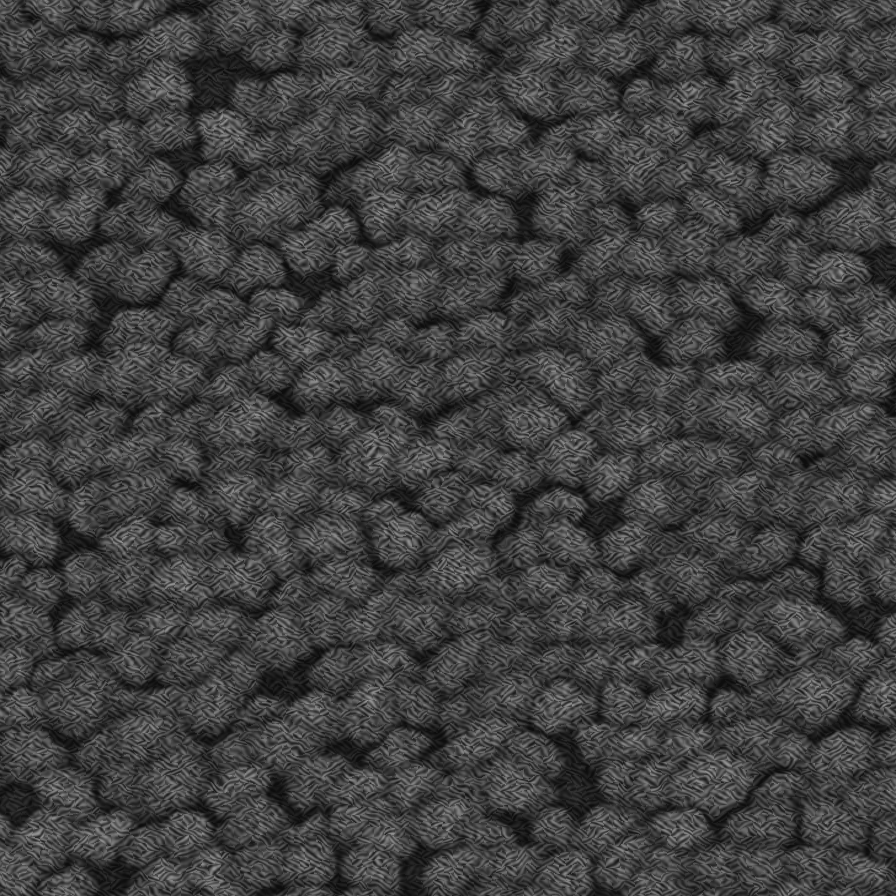
Reproduce this texture procedurally as a Shadertoy shader.

```glsl
// Dark woven cloth gathered into a field of rounded, overlapping lumps.
// Lumps are painted row by row from top to bottom, each shading the ones behind,
// then a fine weave of short diagonal threads modulates the brightness.

float hash(vec2 p) {
    return fract(sin(dot(p, vec2(127.1, 311.7))) * 43758.5453);
}

float noise(vec2 p) {
    vec2 i = floor(p), f = fract(p);
    f = f * f * (3.0 - 2.0 * f);
    return mix(mix(hash(i), hash(i + vec2(1, 0)), f.x),
               mix(hash(i + vec2(0, 1)), hash(i + vec2(1, 1)), f.x), f.y);
}

// Brightness of the stacked lumps
float lumps(vec2 uv) {
    vec2 grid = vec2(18.0, 22.0);
    vec2 p = uv * grid;
    vec2 home = floor(p);
    float tone = 0.14;
    for (int j = 2; j >= -2; j--) {
        for (int i = -2; i <= 2; i++) {
            vec2 cell = home + vec2(i, j);
            if (hash(cell + 5.3) < 0.05) continue; // gaps become dark pits

            vec2 jitter = vec2(hash(cell), hash(cell + 17.4)) - 0.5;
            vec2 center = cell + 0.5 + 0.6 * jitter;
            center.x += 0.5 * mod(cell.y, 2.0);

            // Ellipse in canvas units, leaning along either diagonal
            vec2 d = (p - center) / grid;
            float height = clamp(d.y / 0.035, -1.0, 1.0);
            float lean = hash(cell + 31.7);
            float tilt = lean < 0.6 ? 0.3 + 0.5 * lean : -0.9 * lean + 0.2;
            float c = cos(tilt), s = sin(tilt);
            d = vec2(c * d.x + s * d.y, c * d.y - s * d.x);
            float size = mix(0.72, 1.1, hash(cell + 43.1));
            float r = length(d / (size * vec2(0.047, 0.034)));

            // Contact shadow, then the domed face that fades toward its foot
            tone *= 1.0 - 0.32 * (1.0 - smoothstep(0.85, 1.5, r));
            float face = mix(0.30, 0.36, hash(cell + 61.9));
            face *= 1.0 - 0.30 * min(r * r, 1.2) + 0.14 * height;
            tone = mix(tone, face, 1.0 - smoothstep(0.80, 1.10, r));
        }
    }
    return tone;
}

// Short threads, each patch with its own diagonal and offset, from -1 to 1
float weave(vec2 uv) {
    vec2 q = uv + 0.006 * (vec2(noise(uv * 90.0), noise(uv * 90.0 + 40.0)) - 0.5);
    vec2 g = q * vec2(84.0, 120.0);
    g.x += 0.5 * mod(floor(g.y), 2.0);
    vec2 id = floor(g);
    float side = hash(id) < 0.65 ? 1.0 : -1.0;
    float phase = q.y * 150.0 + side * q.x * 95.0 + hash(id + 9.2);
    return sin(6.28318 * phase) * mix(0.6, 1.2, hash(id + 3.7));
}

void mainImage(out vec4 fragColor, in vec2 fragCoord) {
    vec2 uv = fragCoord / iResolution.y;
    vec2 bend = vec2(noise(uv * 45.0), noise(uv * 45.0 + 80.0)) - 0.5;
    float tone = lumps(uv + 0.014 * bend);

    // Thread contrast and uneven fibre
    float fibre = noise(uv * 230.0) - 0.5;
    tone *= 1.0 + 0.36 * weave(uv) + 0.60 * fibre;

    fragColor = vec4(vec3(clamp(tone, 0.05, 0.58)), 1.0);
}
```
